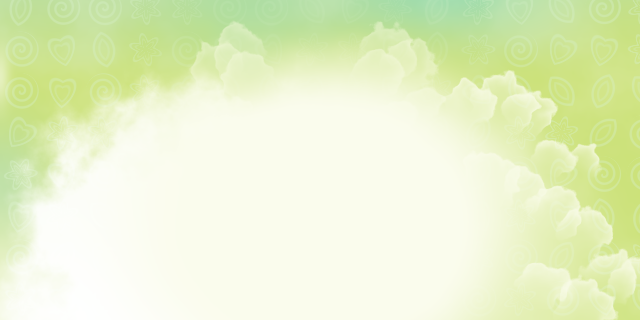
Write a Shadertoy shader that draws this background.

```glsl
const vec3 LIME = vec3(0.80, 0.885, 0.48);
const vec3 LEAF = vec3(0.73, 0.87, 0.63);
const vec3 AQUA = vec3(0.60, 0.86, 0.69);
const vec3 PALE = vec3(0.93, 0.96, 0.80);
const vec3 CREAM = vec3(0.982, 0.988, 0.93);
const vec3 INK = vec3(0.84, 0.94, 0.79);
const vec2 GLOW_CENTER = vec2(1.0, 0.30);
const vec2 GLOW_SIZE = vec2(0.54, 0.43);
const float MOTIF_SIZE = 0.13;
const float MOTIF_OPACITY = 0.38;
const float MIRROR_X = 0.98;

// Cloud lobes, back to front: centre and radius
const vec3 RIGHT_LOBES[13] = vec3[13](
    vec3(1.47, 0.67, 0.070), vec3(1.57, 0.67, 0.100), vec3(1.65, 0.64, 0.078),
    vec3(1.72, 0.51, 0.070), vec3(1.83, 0.50, 0.055), vec3(1.53, 0.44, 0.090),
    vec3(1.64, 0.40, 0.075), vec3(1.73, 0.33, 0.090), vec3(1.82, 0.27, 0.085),
    vec3(2.00, 0.09, 0.110), vec3(1.91, 0.13, 0.085), vec3(1.70, 0.10, 0.080),
    vec3(1.82, 0.03, 0.095));
const vec3 TOP_LOBES[5] = vec3[5](
    vec3(0.23, 0.83, 0.090), vec3(0.30, 0.79, 0.085), vec3(0.20, 0.76, 0.080),
    vec3(0.34, 0.68, 0.055), vec3(0.25, 0.63, 0.060));

float hash(vec2 p) {
    p = fract(p * vec2(0.1031, 0.1137));
    p += dot(p, p.yx + 33.33);
    return fract((p.x + p.y) * p.x * 17.0);
}

float noise(vec2 p) {
    vec2 i = floor(p), f = fract(p);
    f = f * f * (3.0 - 2.0 * f);
    return mix(mix(hash(i), hash(i + vec2(1, 0)), f.x),
               mix(hash(i + vec2(0, 1)), hash(i + vec2(1, 1)), f.x), f.y);
}

float fbm(vec2 p) {
    float sum = 0.0, gain = 0.5;
    for (int i = 0; i < 5; i++) {
        sum += gain * noise(p);
        p = mat2(1.6, 1.2, -1.2, 1.6) * p + 7.3;
        gain *= 0.5;
    }
    return sum;
}

float blob(vec2 p, vec2 center, vec2 size) {
    vec2 q = (p - center) / size;
    return exp(-dot(q, q));
}

float stroke(float d, float width) {
    float aa = 1.0 / iResolution.y;
    return 1.0 - smoothstep(width, width + 1.5 * aa, abs(d));
}

// Heart, flower, scroll or leaf drawn in a jittered, rotated cell
float motif(vec2 p) {
    vec2 cell = floor(p / MOTIF_SIZE);
    vec2 q = fract(p / MOTIF_SIZE) - 0.5;
    float seed = hash(cell + 11.0), turn = 1.6 * (hash(cell + 47.0) - 0.5);
    q = mat2(cos(turn), sin(turn), -sin(turn), cos(turn)) * q;
    float r = length(q), a = atan(q.y, q.x), d;
    if (seed < 0.28) {
        d = length(vec2(q.x, q.y - 0.65 * abs(q.x) + 0.08)) - 0.30;
    } else if (seed < 0.52) {
        d = r - 0.29 - 0.09 * cos(6.0 * a);
    } else if (seed < 0.76) {
        d = abs(fract(r * 6.0 - a / 6.2832) - 0.5) / 6.0;
        d = max(d, r - 0.40);
    } else {
        d = length(vec2(abs(q.x) + 0.22, q.y)) - 0.46;
    }
    float lines = stroke(d * MOTIF_SIZE, 0.0014);
    lines = max(lines, 0.7 * stroke((d + 0.13) * MOTIF_SIZE, 0.001));
    return lines * (1.0 - smoothstep(0.44, 0.5, r));
}

// Puffy lobe: bright upper rim, thin fading base
float lobe(vec2 p, vec3 shape, float billow) {
    vec2 q = p - shape.xy;
    float d = length(q) - shape.z - billow;
    float edge = 1.0 - smoothstep(-0.006, 0.005, d);
    float rim = exp(min(d, 0.0) / 0.032);
    float lit = smoothstep(-0.9, 0.5, dot(q, vec2(0.5, 0.85)) / shape.z);
    return edge * lit * mix(0.28, 0.88, rim);
}

void mainImage(out vec4 fragColor, in vec2 fragCoord) {
    vec2 p = fragCoord / iResolution.xy * vec2(2.0, 1.0);
    float soft = fbm(p * 4.0), fine = fbm(p * 15.0 + 5.0);
    float billow = 0.055 * (fbm(p * 18.0) - 0.5) + 0.025 * (noise(p * 42.0) - 0.5);

    // Green sky
    vec3 color = mix(LIME, LEAF, smoothstep(0.72, 1.08, p.y + 0.2 * (soft - 0.5)));
    color = mix(color, AQUA, 0.9 * blob(p, vec2(1.40, 1.03), vec2(0.34, 0.12)));
    color = mix(color, AQUA, 0.4 * blob(p, vec2(0.78, 0.98), vec2(0.25, 0.15)));
    color = mix(color, LEAF, blob(p, vec2(0.0, 0.42), vec2(0.16, 0.20)));
    color = mix(color, LIME, 0.65 * blob(p, vec2(1.95, 0.82), vec2(0.25, 0.25)));
    color = mix(color, PALE, 0.25 * smoothstep(0.4, 0.8, soft));

    // Ornament
    float sides = smoothstep(0.25, 0.75, abs(p.x - 1.0));
    color = mix(color, INK, MOTIF_OPACITY * motif(p) * mix(0.3, 1.0, sides));

    // Haze behind the clouds
    float haze = length((p - vec2(1.1, 0.1)) / vec2(0.85, 0.75)) + 0.35 * (soft - 0.5);
    color = mix(color, PALE, 0.6 * (1.0 - smoothstep(0.72, 1.08, haze)));

    // Mirrored upper clouds
    vec2 m = vec2(abs(p.x - MIRROR_X), p.y);
    for (int i = 0; i < 5; i++)
        color = mix(color, mix(PALE, CREAM, 0.35), 0.72 * lobe(m, TOP_LOBES[i], billow));

    // Wispy left bank
    float bank = length((p - vec2(0.6, 0.2)) / vec2(0.57, 0.58)) - 1.0;
    bank += 0.5 * (soft - 0.5) + 0.35 * (fine - 0.5);
    float mist = 1.0 - smoothstep(-0.30, 0.10, bank);
    vec3 mistColor = mix(PALE, vec3(1.0), smoothstep(0.85, 0.40, p.y + 0.3 * (fine - 0.5)));
    color = mix(color, mistColor, 0.94 * mist);
    color = mix(color, vec3(1.0), 0.9 * blob(p, vec2(0.15, 0.0), vec2(0.40, 0.27)));
    color = mix(color, vec3(1.0), 0.5 * blob(p, vec2(0.0, 0.76), vec2(0.03, 0.09)));

    // Right cumulus
    for (int i = 0; i < 13; i++)
        color = mix(color, mix(CREAM, PALE, 0.5 * fine), lobe(p, RIGHT_LOBES[i], billow));

    // Central glow
    float glow = length((p - GLOW_CENTER) / GLOW_SIZE) + 0.12 * (soft - 0.5);
    color = mix(color, CREAM, 1.0 - smoothstep(0.78, 1.48, glow));

    fragColor = vec4(color, 1.0);
}
```
